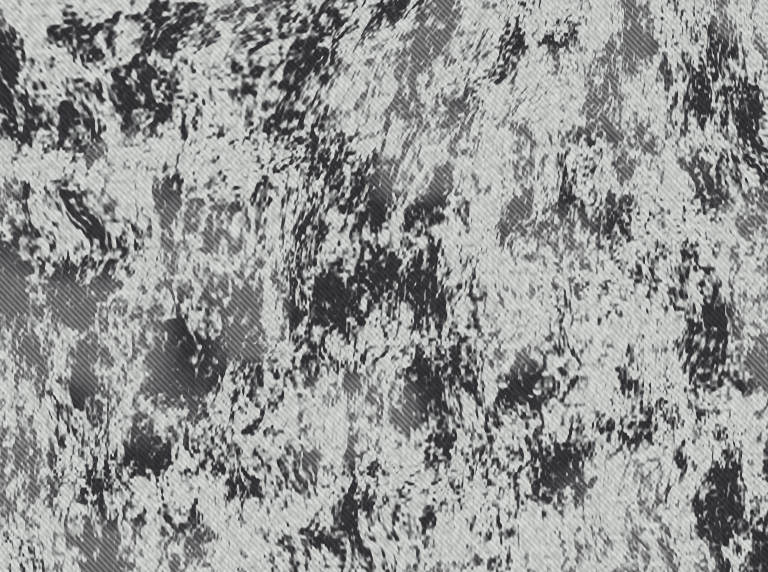
This texture is drawn by a Shadertoy shader. Its source:

```glsl
#define CHARCOAL vec3(0.165, 0.163, 0.178)
#define ASH vec3(0.43, 0.43, 0.435)
#define CHALK vec3(0.765, 0.775, 0.765)
#define PATCH_GRID vec2(8.5, 7.0)
#define PATCH_DEPTH 0.66
#define LIGHT_BIAS 0.23
#define GRAIN 1.0
#define EDGE 0.29
#define TWILL_FREQ 135.0
#define LEAN 0.35

float hash(vec2 p) {
    return fract(sin(dot(p, vec2(127.1, 311.7))) * 43758.55);
}

float noise(vec2 p) {
    vec2 i = floor(p), f = fract(p);
    f = f * f * (3.0 - 2.0 * f);
    return mix(mix(hash(i), hash(i + vec2(1, 0)), f.x),
               mix(hash(i + vec2(0, 1)), hash(i + vec2(1, 1)), f.x), f.y);
}

// Noise centred on zero
float cnoise(vec2 p) {
    return noise(p) - 0.5;
}

// Thin bright line along the middle level of the noise
float ridge(vec2 p, float width) {
    return 1.0 - smoothstep(0.0, width, abs(cnoise(p)));
}

// Upright oval patches, scattered on a jittered grid
float patches(vec2 p) {
    vec2 g = p * PATCH_GRID, cell = floor(g);
    float depth = 0.0;
    for (int y = -1; y <= 1; y++)
    for (int x = -1; x <= 1; x++) {
        vec2 id = cell + vec2(x, y);
        vec2 jitter = vec2(hash(id + 3.7), hash(id + 19.3));
        vec2 size = mix(vec2(0.36, 0.42), vec2(0.62, 0.75), hash(id + 41.1));
        float d = length((g - id - 0.15 - 0.7 * jitter) / size);
        float strength = mix(0.15, 1.0, hash(id + 67.9));
        depth = max(depth, strength * (1.0 - smoothstep(0.35, 1.1, d)));
    }
    return depth;
}

void mainImage(out vec4 fragColor, in vec2 fragCoord) {
    vec2 p = fragCoord / iResolution.y;

    // The upper part leans to either side, the lower part hangs straight
    float rise = max(p.y - 0.35, 0.0);
    vec2 q = p;
    q.x -= LEAN * rise * rise * cos(3.5 * (p.x - 0.7));
    q += 0.03 * vec2(cnoise(q * 9.0), cnoise(q * 9.0 + 31.0));
    vec2 rough = q + 0.022 * vec2(cnoise(q * vec2(48, 30)), cnoise(q * vec2(48, 30) + 57.0));

    // Large and middle features
    float depth = patches(rough);
    float cloud = cnoise(q * vec2(5.0, 6.0) + 11.0);
    float streak = cnoise(rough * vec2(42.0, 15.0) + 23.0);
    float veins = ridge(q * vec2(17.0, 4.5) + 5.0, 0.07);
    float creases = ridge(p * vec2(2.2, 6.0) + vec2(0.0, 0.4 * cloud), 0.07);

    // Yarn grain, longer than wide
    float grain = cnoise(rough * vec2(150.0, 62.0) + 71.0);
    float fine = cnoise(q * vec2(270.0, 150.0) + 83.0);

    // Share of the pale yarn on the face of the cloth
    float cover = LIGHT_BIAS - PATCH_DEPTH * depth + 0.45 * cloud + 0.6 * streak
                + 0.16 * veins + 0.17 * creases + GRAIN * (0.9 * grain + 0.65 * fine);
    float pale = smoothstep(-EDGE, EDGE, cover);

    // Diagonal weave, strongest on the grey ground
    float twill = sin(6.2832 * TWILL_FREQ * (0.72 * p.x + 0.69 * p.y));
    float greyness = smoothstep(0.42, 0.72, noise(q * vec2(9.0, 7.0) + 97.0));
    vec3 ground = mix(CHARCOAL, ASH, 0.15 + 0.85 * greyness);
    ground += twill * mix(0.02, 0.09, greyness) + 0.06 * fine;
    vec3 face = CHALK + 0.04 * twill + 0.14 * fine;

    fragColor = vec4(clamp(mix(ground, face, pale), 0.0, 1.0), 1.0);
}
```
